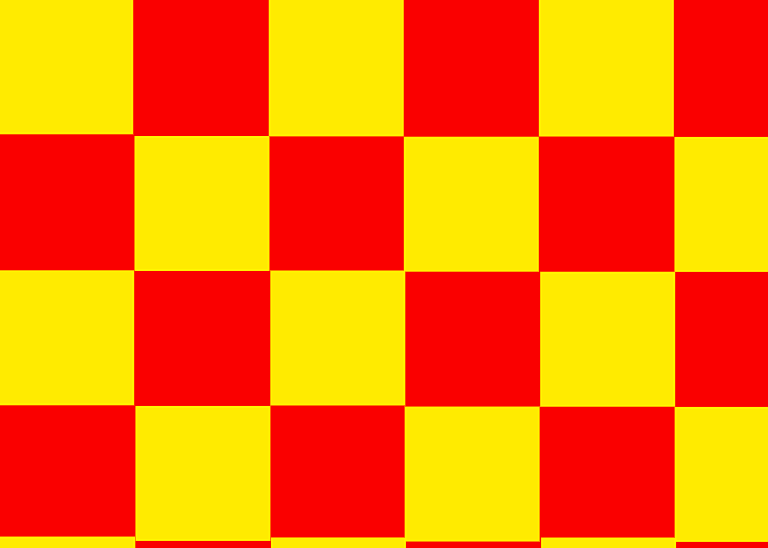
Write a Shadertoy shader that draws this pattern.

```glsl
vec2 hash2(vec2 p)
{
    vec2 q = vec2(dot(p, vec2(127.1, 311.7)), dot(p, vec2(269.5, 183.3)));
    return fract(sin(q) * 43758.5);
}

// Small misplacement of a square: slight shear, a raised last row, random jitter
vec2 squareShift(vec2 cell)
{
    vec2 shear = vec2(0.003 * cell.y - 0.008, 0.003 * cell.x);
    shear.y -= 0.025 * step(3.5, cell.y);
    return shear + 0.01 * (hash2(cell) - 0.5);
}

// Signed distance to the nearest yellow square, in cell units
float squaresDistance(vec2 p)
{
    float nearest = 1.0;
    for (int j = -1; j <= 1; j++)
    for (int i = -1; i <= 1; i++)
    {
        vec2 cell = floor(p) + vec2(i, j);
        if (mod(cell.x + cell.y, 2.0) > 0.5) continue;
        vec2 offset = abs(p - cell - 0.5 - squareShift(cell));
        nearest = min(nearest, max(offset.x, offset.y) - 0.5);
    }
    return nearest;
}

void mainImage(out vec4 fragColor, in vec2 fragCoord)
{
    // Cells count rightward and downward from the top left corner
    float cellsPerPixel = 5.69 / iResolution.x;
    vec2 p = vec2(fragCoord.x, iResolution.y - fragCoord.y) * cellsPerPixel;

    // Keep the outer squares flush with the left and top borders
    float d = squaresDistance(max(p, 0.03));

    // Yellow squares with a faint bright rim on a red ground
    float rim = 1.0 - smoothstep(0.01, 0.018, -d);
    vec3 yellow = vec3(1.0, 0.92 + 0.05 * rim, 0.0);
    float coverage = clamp(0.5 - d / cellsPerPixel, 0.0, 1.0);
    fragColor = vec4(mix(vec3(0.98, 0.0, 0.0), yellow, coverage), 1.0);
}
```
